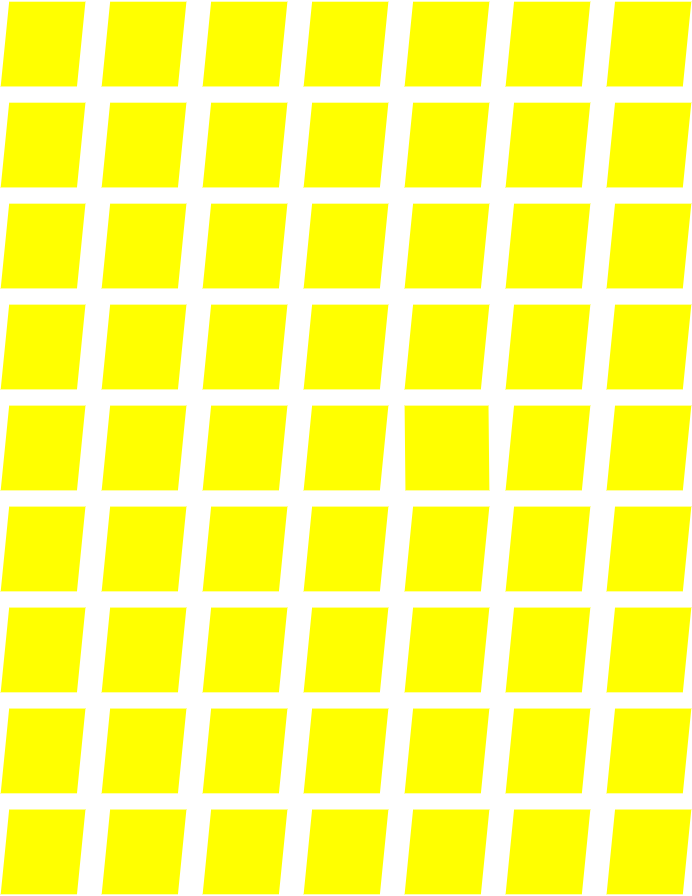
Reproduce this pattern procedurally as a WebGL 1 fragment shader.

```glsl
precision highp float;
// Grid of yellow slanted tiles on white, with one nearly upright tile right of the centre.

uniform vec2 u_resolution;

// Lengths are fractions of the canvas height; slants are fractions of the tile size.
const float PITCH = 0.1127;
const float TILE_SIZE = 0.0946;
const float SLANT = 0.1;
const float ODD_SLANT = -0.01;
const vec2 ODD_CELL = vec2(1.0, 0.0);    // counted from the central tile
const vec2 LAST_CELL = vec2(3.0, 4.0);   // 7 columns by 9 rows
const vec3 TILE_COLOR = vec3(1.0, 1.0, 0.0);
const vec3 GROUND_COLOR = vec3(1.0);

// Signed distance to a parallelogram that fits a square of the given size.
float slantedTile(vec2 p, float size, float slant) {
    float halfWidth = 0.5 * size * (1.0 - abs(slant));
    float side = (abs(p.x - slant * p.y) - halfWidth) / sqrt(1.0 + slant * slant);
    return max(side, abs(p.y) - 0.5 * size);
}

void main() {
    vec2 p = (gl_FragCoord.xy - 0.5 * u_resolution) / u_resolution.y;
    float pixel = 1.0 / u_resolution.y;

    // Nearest tile and position relative to its centre
    vec2 cell = clamp(floor(p / PITCH + 0.5), -LAST_CELL, LAST_CELL);
    vec2 local = p - cell * PITCH;

    // One cell breaks the common slant
    float isOdd = 1.0 - step(0.5, distance(cell, ODD_CELL));
    float slant = mix(SLANT, ODD_SLANT, isOdd);

    // Edge coverage over one pixel
    float dist = slantedTile(local, TILE_SIZE, slant);
    float coverage = clamp(0.5 - dist / pixel, 0.0, 1.0);
    gl_FragColor = vec4(mix(GROUND_COLOR, TILE_COLOR, coverage), 1.0);
}
```
